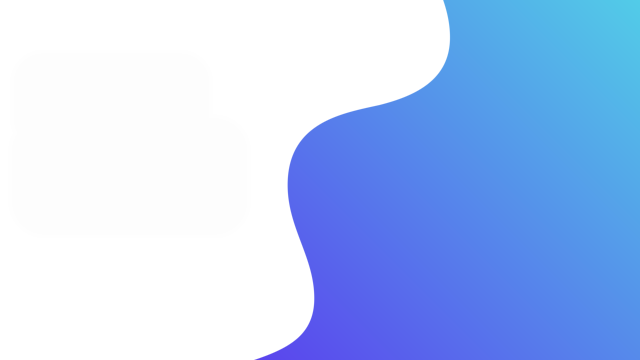
Write a Shadertoy shader that draws this background.

```glsl
// A white page with a blue-to-cyan panel on the right behind a flowing edge.
// The edge is a chain of cubic curves that only descend, so each row is solved
// for its curve parameter; a diagonal ramp colours the panel.

vec2 cubic(vec2 a, vec2 b, vec2 c, vec2 d, float t) {
    float s = 1.0 - t;
    return s*s*s*a + 3.0*s*s*t*b + 3.0*s*t*t*c + t*t*t*d;
}

vec2 cubicSlope(vec2 a, vec2 b, vec2 c, vec2 d, float t) {
    float s = 1.0 - t;
    return 3.0*(s*s*(b - a) + 2.0*s*t*(c - b) + t*t*(d - c));
}

// Approximate signed distance to the wavy edge, positive on its right
float edgeDistance(vec2 p) {
    vec2 knots[16] = vec2[16](
        vec2(1.231, 1.0),
        vec2(1.243, 0.965), vec2(1.250, 0.931), vec2(1.250, 0.896),
        vec2(1.250, 0.780), vec2(1.157, 0.734), vec2(1.053, 0.708),
        vec2(0.949, 0.685), vec2(0.799, 0.660), vec2(0.799, 0.486),
        vec2(0.799, 0.366), vec2(0.873, 0.287), vec2(0.873, 0.171),
        vec2(0.873, 0.069), vec2(0.801, 0.032), vec2(0.706, 0.0));

    // Find the curve that spans this row
    int first = 0;
    for (int i = 3; i < 15; i += 3)
        if (p.y < knots[i].y) first = i;
    vec2 a = knots[first], b = knots[first + 1];
    vec2 c = knots[first + 2], d = knots[first + 3];

    // Bisect for the parameter at this height
    float low = 0.0, high = 1.0;
    for (int i = 0; i < 16; i++) {
        float mid = 0.5*(low + high);
        if (cubic(a, b, c, d, mid).y > p.y) low = mid;
        else high = mid;
    }
    float t = 0.5*(low + high);
    vec2 tangent = normalize(cubicSlope(a, b, c, d, t));
    return (p.x - cubic(a, b, c, d, t).x)*abs(tangent.y);
}

float roundedBox(vec2 p, vec2 halfSize, float radius) {
    vec2 q = abs(p) - halfSize + radius;
    return length(max(q, 0.0)) + min(max(q.x, q.y), 0.0) - radius;
}

void mainImage(out vec4 fragColor, in vec2 fragCoord) {
    // Canvas height is one unit, width is 16/9
    vec2 p = fragCoord/iResolution.xy*vec2(16.0/9.0, 1.0);
    float pixel = 1.0/iResolution.y;

    // Page with a barely visible off-white patch
    float patchDistance = min(
        roundedBox(p - vec2(0.31, 0.72), vec2(0.28, 0.14), 0.09),
        roundedBox(p - vec2(0.36, 0.51), vec2(0.335, 0.17), 0.10));
    vec3 page = vec3(1.0 - 0.006*smoothstep(0.01, -0.01, patchDistance));

    // Diagonal ramp from the lower left of the panel to the upper right
    float ramp = clamp((p.x - 0.706 + p.y)/2.07, 0.0, 1.0);
    vec3 panel = mix(vec3(0.353, 0.265, 0.932), vec3(0.322, 0.80, 0.908), ramp);

    float cover = smoothstep(-0.75*pixel, 0.75*pixel, edgeDistance(p));
    fragColor = vec4(mix(page, panel, cover), 1.0);
}
```
